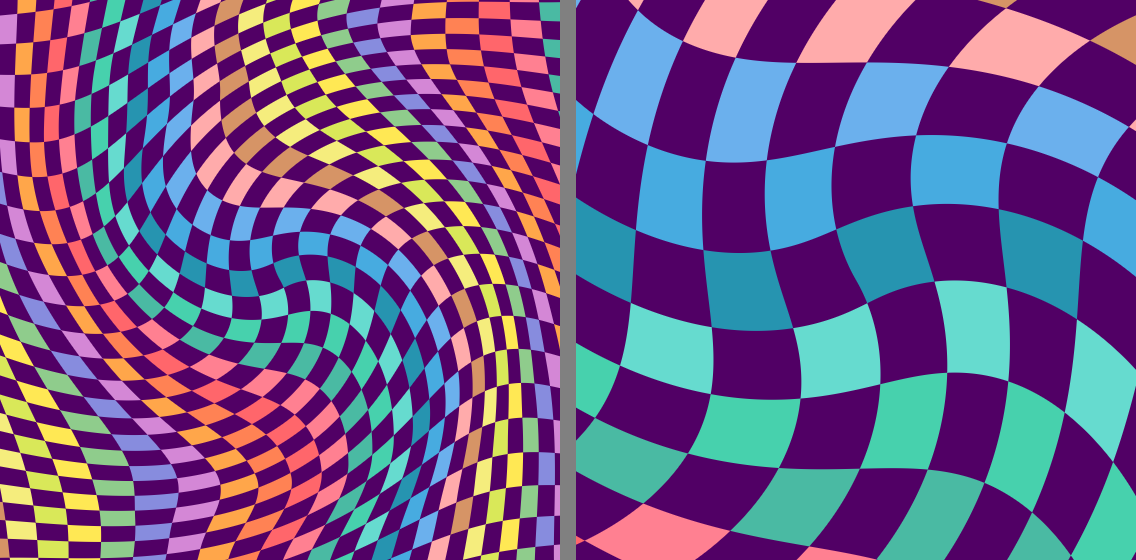
Left: the whole. Right: its middle third, enlarged.
Give the GLSL for this pattern, as a WebGL 1 fragment shader.

```glsl
precision highp float;

uniform vec2 u_resolution;

const float BAND_COUNT = 18.0;              // colours before the cycle restarts
const vec3 DARK = vec3(0.318, 0.0, 0.396);
const vec2 INNER_CELLS = vec2(22.6, 20.5);  // cells per canvas near the centre
const vec2 OUTER_CELLS = vec2(24.3);        // cells per canvas near the border
const float REST_ANGLE = 0.21;              // grid angle outside the twirl
const float TWIRL_ANGLE = 1.885;            // extra turn at the centre
const float TWIRL_RADIUS = 0.78;
const float BAND_SHIFT = 3.7;               // band position at the centre
const float BORDER_SHIFT = -0.9;            // drift of the bands at the border
const vec2 DENT_CENTER = vec2(-0.26, 0.14);
const float DENT_RADIUS = 0.15;
const float DENT_DEPTH = 1.0;

// Cyclic palette, one colour per band
vec3 bandColor(float row) {
  float i = mod(row, BAND_COUNT);
  // blues
  if (i < 0.5) return vec3(1.0, 0.67, 0.67);
  if (i < 1.5) return vec3(0.42, 0.69, 0.93);
  if (i < 2.5) return vec3(0.28, 0.67, 0.88);
  if (i < 3.5) return vec3(0.15, 0.58, 0.69);
  // greens
  if (i < 4.5) return vec3(0.40, 0.86, 0.81);
  if (i < 5.5) return vec3(0.28, 0.82, 0.68);
  if (i < 6.5) return vec3(0.29, 0.73, 0.64);
  // reds and oranges
  if (i < 7.5) return vec3(1.0, 0.50, 0.57);
  if (i < 8.5) return vec3(1.0, 0.40, 0.42);
  if (i < 9.5) return vec3(1.0, 0.51, 0.33);
  if (i < 10.5) return vec3(1.0, 0.65, 0.29);
  // violets
  if (i < 11.5) return vec3(0.83, 0.53, 0.84);
  if (i < 12.5) return vec3(0.53, 0.55, 0.87);
  // yellows
  if (i < 13.5) return vec3(0.56, 0.80, 0.55);
  if (i < 14.5) return vec3(1.0, 0.91, 0.33);
  if (i < 15.5) return vec3(0.85, 0.91, 0.35);
  if (i < 16.5) return vec3(0.96, 0.93, 0.49);
  return vec3(0.84, 0.58, 0.40);
}

// Twirled grid: x runs along a band, y counts the bands
vec2 twirlGrid(vec2 p) {
  float r = length(p);
  float falloff = max(1.0 - r / TWIRL_RADIUS, 0.0);
  float angle = REST_ANGLE + TWIRL_ANGLE * falloff * falloff;
  float c = cos(angle);
  float s = sin(angle);
  vec2 turned = vec2(p.x * s - p.y * c, -p.x * c - p.y * s);
  vec2 grid = turned * mix(INNER_CELLS, OUTER_CELLS, smoothstep(0.15, 0.5, r));

  vec2 d = (p - DENT_CENTER) / DENT_RADIUS;
  grid.y += BAND_SHIFT + BORDER_SHIFT * smoothstep(0.35, 0.5, r);
  grid.y -= DENT_DEPTH * exp(-dot(d, d));
  return grid;
}

void main() {
  float unit = min(u_resolution.x, u_resolution.y);
  vec2 p = (gl_FragCoord.xy - 0.5 * u_resolution) / unit;
  vec2 grid = twirlGrid(p);

  // Grid change across one pixel, for smooth edges
  vec2 dx = twirlGrid(p + vec2(1.0 / unit, 0.0)) - grid;
  vec2 dy = twirlGrid(p + vec2(0.0, 1.0 / unit)) - grid;
  vec2 pixelSpan = max(sqrt(dx * dx + dy * dy), vec2(0.0001));

  vec2 cell = floor(grid);
  vec2 offset = fract(grid) - 0.5;
  vec2 edge = (0.5 - abs(offset)) / pixelSpan;
  bool colored = mod(cell.x + cell.y, 2.0) > 0.5;

  // A dark cell blends toward the band across its nearest edge
  float row = cell.y;
  if (!colored && edge.y < edge.x) row += sign(offset.y);

  float side = colored ? 1.0 : -1.0;
  float coverage = clamp(0.5 + side * min(edge.x, edge.y), 0.0, 1.0);
  gl_FragColor = vec4(mix(DARK, bandColor(row), coverage), 1.0);
}
```
